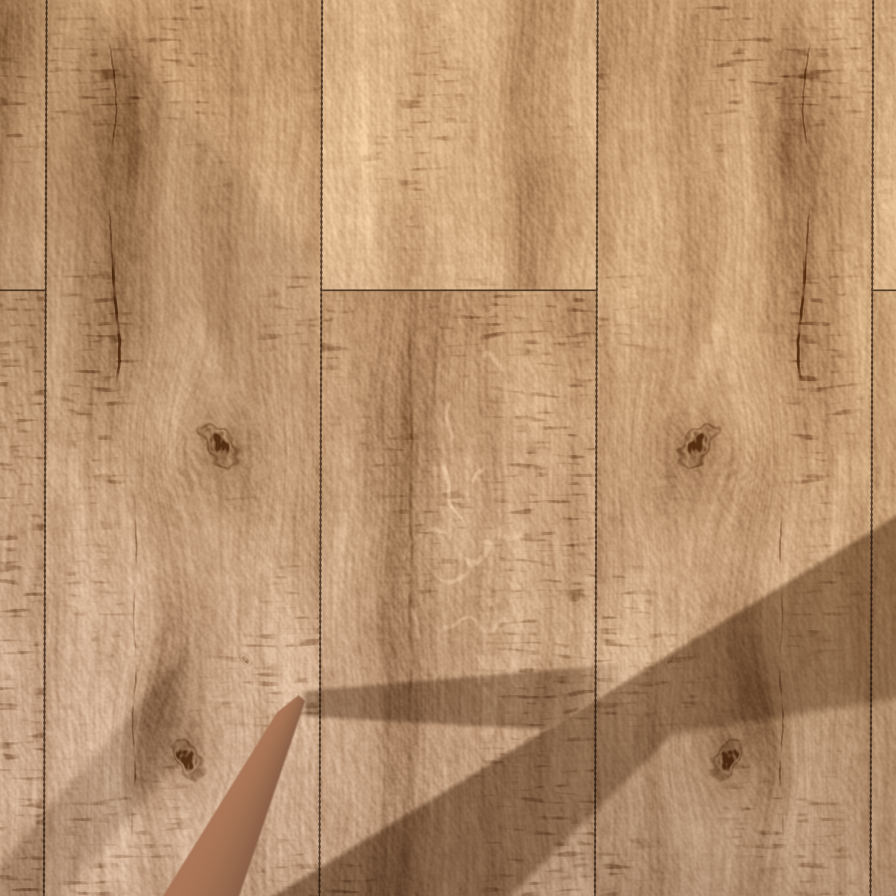
Write a three.js fragment shader that draws this texture.

```glsl
varying vec2 vUv;

vec2 hashDir(vec2 c) {
  float a = 6.2832 * fract(sin(dot(c, vec2(127.1, 311.7))) * 43758.5);
  return vec2(cos(a), sin(a));
}

// Gradient noise, roughly -0.7 to 0.7
float noise(vec2 p) {
  vec2 i = floor(p), f = fract(p), e = vec2(1.0, 0.0);
  vec2 s = f * f * f * (f * (f * 6.0 - 15.0) + 10.0);
  float low = mix(dot(hashDir(i), f), dot(hashDir(i + e), f - e), s.x);
  float high = mix(dot(hashDir(i + e.yx), f - e.yx), dot(hashDir(i + 1.0), f - 1.0), s.x);
  return mix(low, high, s.y);
}

float blot(vec2 p, vec2 center, vec2 radius) {
  vec2 d = (p - center) / radius;
  return exp(-dot(d, d));
}

// Spreads the grain sideways around a knot
float bend(vec2 p, vec2 center) {
  return (p.x - center.x) * 0.7 * blot(p, center, vec2(0.06, 0.08));
}

// Dark broken core inside a soft ring
float knot(vec2 p, vec2 center, float r) {
  vec2 d = p - center;
  d.x += d.y * 0.45;
  float dist = length(d * vec2(1.1, 0.75)) + r * 0.6 * noise(p * 80.0);
  float core = 1.0 - smoothstep(r * 0.3, r * 0.9, dist);
  float ring = 1.0 - smoothstep(0.0, r * 0.25, abs(dist - r));
  return core * (0.7 + 1.2 * noise(p * vec2(200.0, 110.0))) + 0.3 * ring;
}

float crack(vec2 p, float x, float bottom, float top, float width) {
  float path = x + 0.012 * noise(vec2(x * 90.0, p.y * 9.0)) + 0.001 * noise(p.yy * 60.0);
  float span = smoothstep(bottom, bottom + 0.04, p.y) * (1.0 - smoothstep(top - 0.04, top, p.y));
  span *= smoothstep(-0.25, 0.15, noise(vec2(x * 50.0, p.y * 24.0)));
  return span * (1.0 - smoothstep(width * 0.2, width, abs(p.x - path)));
}

float below(float edge, float y, float blur) {
  return 1.0 - smoothstep(-blur, blur, y - edge);
}

void main() {
  vec2 p = vUv;
  // Plank layout: full planks alternate with jointed ones
  float across = (p.x - 0.052 + 0.003 * (1.0 - p.y)) / 0.3075;
  float column = floor(across), u = fract(across);
  bool knotty = mod(column, 2.0) < 0.5;
  float upper = knotty ? 0.0 : step(0.676, p.y);
  float seed = knotty ? 0.0 : column + 7.0 * upper;
  bool flipped = knotty && mod(column, 4.0) > 1.5;
  vec2 w = vec2((flipped ? 1.0 - u : u) * 0.3075, p.y);
  vec2 shift = vec2(seed * 17.3, seed * 5.7);

  // Grain, pores and saw marks
  vec2 knotA = vec2(0.195, 0.503), knotB = vec2(0.16, 0.153);
  vec2 g = w;
  if (knotty) g.x -= bend(w, knotA) + bend(w, knotB);
  g.x += 0.014 * noise(w * vec2(7.0, 5.0) + seed);
  float tone = 0.63 + 0.3 * noise(g * vec2(18.0, 2.5) + shift) + 0.16 * noise(w * vec2(9.0, 7.0) + shift);
  tone += 0.18 * noise(g * vec2(65.0, 4.0) + shift) + 0.2 * noise(g * vec2(230.0, 20.0) + shift);
  tone += 0.19 * noise(vec2(p.x + 0.5 * p.y, p.y) * vec2(190.0, 75.0)) + 0.12 * noise(p * 250.0);
  float sawn = smoothstep(0.0, 0.4, noise(w * vec2(9.0, 6.0) + shift + 4.0));
  if (!knotty && upper < 0.5) sawn = max(sawn, smoothstep(0.5, 0.75, u));
  float cut = noise(vec2(w.x * 22.0, p.y * 170.0) + shift);
  tone -= sawn * 0.4 * smoothstep(0.05, 0.4, cut) * smoothstep(-0.3, 0.3, noise(p * 55.0)) - 0.03 * sawn;

  // Figure of each kind of plank
  if (knotty) {
    tone -= 0.34 * blot(w, vec2(0.085, 0.85), vec2(0.045, 0.17)) + 0.28 * blot(g, vec2(0.13, 0.23), vec2(0.02, 0.12));
    tone -= 0.3 * blot(w, knotA - vec2(0.0, 0.02), vec2(0.045, 0.06)) + 0.35 * blot(w, knotB, vec2(0.03, 0.05));
    tone += 0.24 * blot(w + vec2(0.25 * (p.y - 0.6), 0.0), vec2(0.185, 0.6), vec2(0.012, 0.05));
    float rings = sin(650.0 * (length((w - knotA) * vec2(1.0, 0.6)) + 0.02 * noise(w * 25.0)));
    tone += 0.06 * rings * blot(w, knotA - vec2(0.045, 0.02), vec2(0.04, 0.06));
    tone -= 1.1 * knot(w, knotA, 0.017) + knot(w, knotB, 0.015) + 0.5 * knot(w, vec2(0.225, 0.263), 0.006);
    tone -= 0.8 * crack(w, 0.077, 0.56, 0.72, 0.0024);
    tone -= 0.4 * (crack(w, 0.073, 0.66, 0.98, 0.0016) + crack(w, 0.1, 0.05, 0.45, 0.0016));
  } else if (upper > 0.5) {
    tone += 0.16 - 0.34 * blot(g.xx, vec2(0.235), vec2(0.06));
    tone -= 0.3 * blot(p, vec2(0.0, 0.98), vec2(0.06, 0.14));
  } else {
    tone -= 0.28 * blot(g.xx, vec2(0.09), vec2(0.05)) + 0.03;
    tone -= 0.22 * crack(w, 0.1, 0.2, 0.66, 0.003);
    float fleck = 1.0 - smoothstep(0.02, 0.09, abs(noise(w * vec2(28.0, 20.0) + 8.0)));
    fleck *= smoothstep(0.05, 0.25, noise(w * vec2(24.0, 31.0)));
    tone += 0.3 * fleck * blot(w, vec2(0.16, 0.45), vec2(0.06, 0.25));
  }
  vec3 darkOak = vec3(0.50, 0.35, 0.23), midOak = vec3(0.73, 0.58, 0.45), paleOak = vec3(0.90, 0.77, 0.65);
  vec3 color = mix(darkOak, midOak, clamp(tone * 2.0, -0.7, 1.0));
  color = mix(color, paleOak, clamp(tone * 2.0 - 1.0, 0.0, 1.3));
  // Warm light above, paler light at lower left
  color *= mix(vec3(1.0, 1.01, 1.04), vec3(1.01, 0.99, 0.91), smoothstep(0.1, 1.1, p.y + 0.4 * p.x));

  // Finely toothed seams and end joints
  float seam = min(u, 1.0 - u) * 0.3075 + 0.0003 * sin(p.y * 1000.0);
  float line = 1.0 - smoothstep(0.0002, 0.0018, seam);
  if (!knotty) line = max(line, 1.0 - smoothstep(0.0002, 0.0017, abs(p.y - 0.676)));
  color = mix(color, vec3(0.24, 0.16, 0.10), 0.85 * line);

  // Cast shadows
  float wedgeLow = min(p.x - 0.57, 0.18 + 0.16 * (p.x - 0.75));
  float wedge = below(0.61 * (p.x - 0.305), p.y, 0.005) * (1.0 - 0.6 * below(wedgeLow, p.y, 0.008));
  float bar = below(0.2 + 0.085 * p.x, p.y, 0.004) * (1.0 - below(0.219 - 0.055 * p.x, p.y, 0.004));
  bar *= smoothstep(0.335, 0.345, p.x) * (1.0 - smoothstep(0.62, 0.72, p.x));
  float slant = below(0.035 + 1.15 * p.x, p.y, 0.012) * (1.0 - below(1.15 * p.x - 0.08, p.y, 0.015));
  slant *= 1.0 - smoothstep(0.17, 0.24, p.x);
  float veil = below(1.115 - 1.15 * p.x, p.y, 0.025) * smoothstep(0.45, 0.7, p.y) * (1.0 - smoothstep(0.33, 0.36, p.x));
  float shade = max(max(wedge, 0.8 * bar), max(0.45 * slant, 0.3 * veil));
  color *= mix(vec3(1.0), vec3(0.68, 0.62, 0.55), shade);

  // Tapered wooden leg
  float left = 0.182 + 0.62 * p.y, right = 0.267 + 0.338 * p.y;
  float leg = smoothstep(-0.002, 0.002, p.x - left) * smoothstep(-0.002, 0.002, right - p.x);
  leg *= below(0.224 - 0.8 * abs(p.x - 0.333), p.y, 0.002);
  float side = clamp((p.x - left) / max(right - left, 0.01), 0.0, 1.0);
  color = mix(color, vec3(0.65, 0.45, 0.33) * (1.03 - 0.2 * side * side), leg);
  gl_FragColor = vec4(color, 1.0);
}
```
